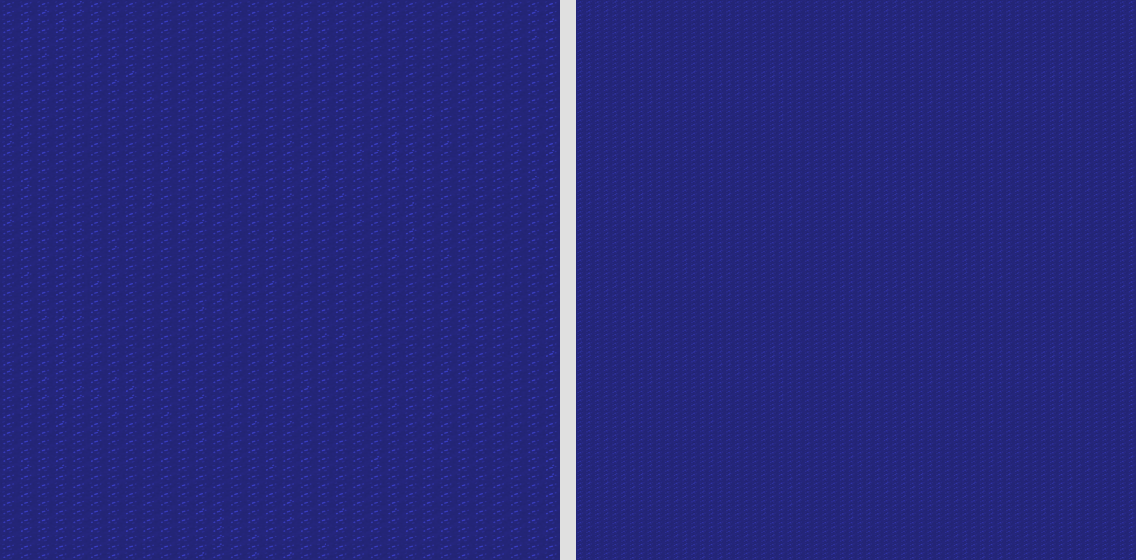
Left: one tile. Right: repeated 2 by 2.
Write a three.js fragment shader that draws this texture.

```glsl
// Navy twill cloth with close rows of short slanted bright blue stitches.
varying vec2 vUv;

float hash(vec2 p) {
  vec3 q = fract(p.xyx * vec3(0.1031, 0.103, 0.0973));
  q += dot(q, q.yzx + 33.33);
  return fract((q.x + q.y) * q.z);
}

// Gradient at a lattice point, wrapped to the period
vec2 gradient(vec2 cell, vec2 period) {
  float angle = 6.28319 * hash(mod(cell, period) + 17.0);
  return vec2(cos(angle), sin(angle));
}

// Tiling gradient noise, roughly -0.7 to 0.7
float noise(vec2 uv, vec2 period) {
  vec2 p = uv * period;
  vec2 i = floor(p);
  vec2 f = fract(p);
  vec2 u = f * f * f * (f * (f * 6.0 - 15.0) + 10.0);
  float a = dot(gradient(i, period), f);
  float b = dot(gradient(i + vec2(1, 0), period), f - vec2(1, 0));
  float c = dot(gradient(i + vec2(0, 1), period), f - vec2(0, 1));
  float d = dot(gradient(i + vec2(1, 1), period), f - vec2(1, 1));
  return mix(mix(a, b, u.x), mix(c, d, u.x), u.y);
}

// Soft-edged capsule from a to b
float stitch(vec2 p, vec2 a, vec2 b, float radius) {
  vec2 ab = b - a;
  float t = clamp(dot(p - a, ab) / dot(ab, ab), 0.0, 1.0);
  float d = length(p - a - ab * t) - radius;
  return 1.0 - smoothstep(-0.5, 0.5, d);
}

void main() {
  // 32 repeats across, 64 down; each cell is 16 by 8 units
  vec2 grid = vUv * vec2(32.0, 64.0);
  vec2 cell = mod(floor(grid), vec2(32.0, 64.0));
  vec2 p = (fract(grid) - 0.5) * vec2(16.0, 8.0);
  float variation = hash(cell);
  float wear = noise(vUv, vec2(5.0, 5.0));

  // Fine ridges under the stitches, over wider slanted bands
  vec3 navy = vec3(0.134, 0.142, 0.455);
  vec3 ridgeBlue = vec3(0.16, 0.16, 0.54);
  vec3 stitchBlue = vec3(0.22, 0.24, 0.76);
  float ridge = 0.5 + 0.5 * cos(6.28319 * (grid.y - grid.x));
  float band = 0.5 + 0.5 * cos(3.14159 * (grid.y - grid.x));
  float yarn = noise(vUv, vec2(192.0, 256.0));
  float lift = 0.04 + 0.18 * ridge + 0.16 * band + 0.3 * yarn + 0.06 * wear;
  vec3 color = mix(navy, ridgeBlue, clamp(lift, 0.0, 1.0));

  // Dim threads either side of the bright row
  float lower = stitch(p, vec2(1.0, -2.4), vec2(2.4, -2.0), 0.6);
  float upper = stitch(p, vec2(-5.4, 2.0), vec2(-4.2, 2.4), 0.6);
  float threads = max(0.35 * lower, 0.25 * upper);

  // Bright dash with a knot at either end
  float dash = stitch(p, vec2(-1.2, 0.0), vec2(0.9, 0.6), 0.6);
  float leftKnot = stitch(p, vec2(-4.2, -1.6), vec2(-3.8, -1.5), 0.7);
  float rightKnot = stitch(p, vec2(3.8, 1.4), vec2(4.2, 1.5), 0.6);
  float bright = max(dash, max(0.9 * leftKnot, 0.55 * rightKnot));
  float strength = 0.84 + 0.15 * band + 0.15 * (variation - 0.5) + 0.1 * wear;
  color = mix(color, stitchBlue, clamp(max(bright, threads) * strength, 0.0, 1.0));

  // Loose flecks gathered in worn patches
  float fleck = stitch(p, vec2(1.6, 2.4), vec2(2.0, 2.5), 0.7);
  color = mix(color, stitchBlue, 0.8 * fleck * step(0.94, variation + 0.35 * wear));

  gl_FragColor = vec4(color, 1.0);
}
```
